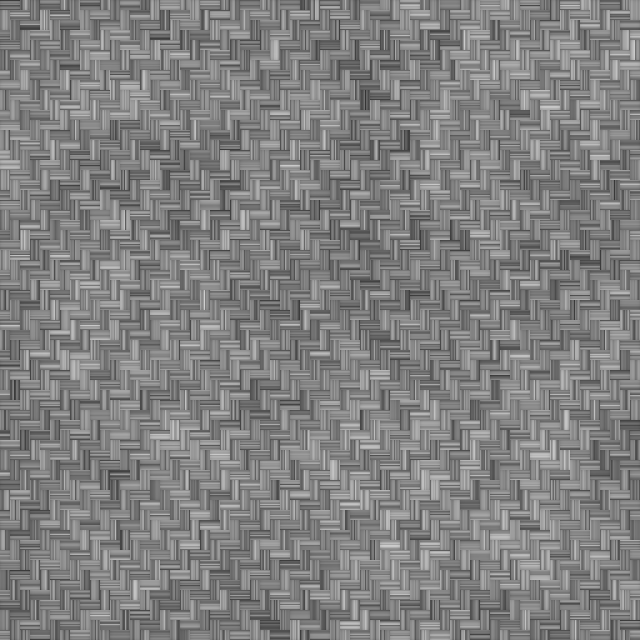
Write a Shadertoy shader that draws this pattern.

```glsl
const float CELLS = 64.0;          // weave cells across the canvas
const float FIBRES = 8.0;          // fibres across one strand
const float FLOAT_CELLS = 2.0;     // cells a strand passes over
const float BASE_TONE = 0.53;
const float FIBRE_CONTRAST = 0.23;
const float STRAND_CONTRAST = 0.07;
const float CLOUD_CONTRAST = 0.05;
const float CLOUD_SCALE = 7.0;
const float SIDE_SHADE = 0.14;
const float END_SHADE = 0.08;
const int SAMPLES = 4;             // subsamples per pixel side

float hash(vec2 p) {
    return fract(sin(dot(p, vec2(127.1, 311.7))) * 43758.5453);
}

float valueNoise(vec2 p) {
    vec2 i = floor(p);
    vec2 f = fract(p);
    f = f * f * (3.0 - 2.0 * f);
    float low = mix(hash(i), hash(i + vec2(1.0, 0.0)), f.x);
    float high = mix(hash(i + vec2(0.0, 1.0)), hash(i + vec2(1.0)), f.x);
    return mix(low, high, f.y);
}

float weave(vec2 uv) {
    vec2 p = uv * CELLS;
    vec2 cell = floor(p);
    vec2 local = p - cell;

    // Diagonal twill: two cells lie flat, the next two stand upright
    float phase = mod(cell.x + cell.y + 1.0, 2.0 * FLOAT_CELLS);
    bool horizontal = phase < FLOAT_CELLS;
    float stepInStrand = mod(phase, FLOAT_CELLS);
    vec2 direction = horizontal ? vec2(1.0, 0.0) : vec2(0.0, 1.0);
    vec2 strand = cell - direction * stepInStrand;

    // Strand coordinates, 0 to 1 both ways
    float along = (dot(local, direction) + stepInStrand) / FLOAT_CELLS;
    float across = dot(local, direction.yx);

    // Fibre, strand and broad tone variation
    float fibre = floor(across * FIBRES);
    vec2 seed = strand + vec2(fibre * 0.37 + 3.1, fibre * 0.73 + 7.7);
    float fibreTone = hash(seed) + hash(seed + 41.3) - 1.0;
    float strandTone = 2.0 * hash(strand + 19.7) - 1.0;
    float cloudTone = 2.0 * valueNoise(uv * CLOUD_SCALE) - 1.0;
    float tone = BASE_TONE + FIBRE_CONTRAST * fibreTone
               + STRAND_CONTRAST * strandTone + CLOUD_CONTRAST * cloudTone;

    // Rounded sides and tucked ends
    float side = pow(abs(2.0 * across - 1.0), 4.0);
    float end = pow(abs(2.0 * along - 1.0), 6.0);
    return tone * (1.0 - SIDE_SHADE * side) * (1.0 - END_SHADE * end);
}

void mainImage(out vec4 fragColor, in vec2 fragCoord) {
    // Average a grid of subsamples to smooth every edge
    float total = 0.0;
    for (int y = 0; y < SAMPLES; y++) {
        for (int x = 0; x < SAMPLES; x++) {
            vec2 offset = (vec2(x, y) + 0.5) / float(SAMPLES) - 0.5;
            total += weave((fragCoord + offset) / iResolution.xy);
        }
    }
    float tone = clamp(total / float(SAMPLES * SAMPLES), 0.0, 1.0);
    fragColor = vec4(vec3(tone), 1.0);
}
```
